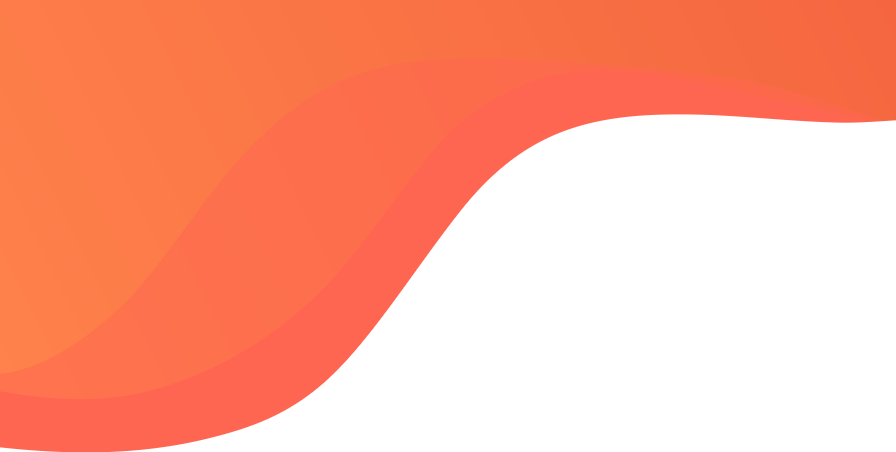
Give the GLSL for this background, as a Shadertoy shader.

```glsl
// Layered orange and coral waves hanging from the top over a white ground.
// Each wave's lower edge is a smooth cubic spline: knots hold x, depth and
// slope on a 768 by 387 design grid, stretched to fill the canvas.

const int KNOTS = 8;

// Depth of a wave's edge at x, by cubic Hermite pieces between knots.
float edgeDepth(float x, vec3 knots[KNOTS]) {
    float depth = knots[0].y;
    for (int i = 0; i < KNOTS - 1; i++) {
        vec3 a = knots[i], b = knots[i + 1];
        if (x < a.x) break;
        float span = b.x - a.x;
        float t = (x - a.x) / span;
        float s = 1.0 - t;
        depth = s * s * ((1.0 + 2.0 * t) * a.y + t * span * a.z)
              + t * t * ((3.0 - 2.0 * t) * b.y - s * span * b.z);
    }
    return depth;
}

// Smooth coverage of the area above an edge.
float above(float d) {
    float pixel = length(vec2(dFdx(d), dFdy(d)));
    return clamp(0.5 - d / max(pixel, 1e-4), 0.0, 1.0);
}

void mainImage(out vec4 fragColor, in vec2 fragCoord) {
    vec2 uv = fragCoord / iResolution.xy;
    vec2 p = vec2(uv.x, 1.0 - uv.y) * vec2(768.0, 387.0);

    // Wave edges, from the lowest to the highest
    float coralEdge = edgeDepth(p.x, vec3[KNOTS](
        vec3(0, 383, 0.11), vec3(180, 375, -0.25), vec3(288, 318, -1.0), vec3(396, 179, -1.25),
        vec3(510, 104.5, -0.22), vec3(590, 98, 0.01), vec3(720, 105, 0.02), vec3(768, 103, -0.06)));
    float middleEdge = edgeDepth(p.x, vec3[KNOTS](
        vec3(0, 335, 0.17), vec3(130, 334, -0.27), vec3(266, 258, -0.9), vec3(371, 129, -1.2),
        vec3(450, 72, -0.4), vec3(520, 60, 0.0), vec3(620, 75, 0.2), vec3(768, 110, 0.25)));
    float orangeEdge = edgeDepth(p.x, vec3[KNOTS](
        vec3(0, 320, -0.1), vec3(100, 266, -0.9), vec3(200, 142, -1.15), vec3(300, 66, -0.38),
        vec3(400, 50, 0.0), vec3(500, 54, 0.08), vec3(620, 66, 0.13), vec3(768, 106, 0.3)));

    // Diagonal orange gradient, and its half blend with coral
    vec3 coral = vec3(1.0, 0.4, 0.322);
    float slant = 0.8 * uv.x + 0.2 * uv.y;
    vec3 orange = mix(vec3(1.0, 0.51, 0.295), vec3(0.96, 0.4, 0.25), slant);
    vec3 middle = mix(orange, coral, 0.5);

    // Layers, painted back to front
    float coralCover = above(p.y - coralEdge);
    vec3 color = mix(coral, middle, above(p.y - middleEdge));
    color = mix(color, orange, above(p.y - orangeEdge));
    color = mix(vec3(1.0), color, coralCover);
    fragColor = vec4(color, 1.0);
}
```
